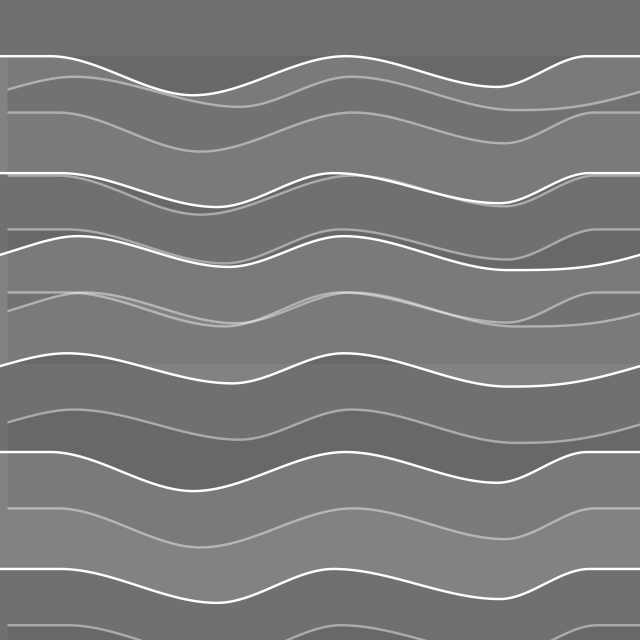
A WebGL 1 fragment shader for this pattern:

```glsl
precision highp float;
uniform vec2 u_resolution;

#define PERIOD 0.6185
#define HALF_LINE 0.0019
#define DARK_BAND 0.439
#define LIGHT_BAND 0.510
#define SHADE 0.032
#define GHOST_ALPHA 0.43
#define WHITE 0.995
#define GHOST_LEFT 0.0117
#define GHOST_TOP 0.0875
#define GHOST_BOTTOM 0.569

// Climb from the last trough to the closing crest
float climb(float x, float trough, float crest, float ease) {
  float t = clamp((x - trough) / (crest - trough), 0.0, 1.0);
  return smoothstep(0.0, 1.0, pow(t, ease));
}

// Depth below the crest line; knots hold crest, trough, crest, trough
float wave(float x, vec4 knots, float lastCrest, vec2 dip, float ease) {
  float first = smoothstep(knots.x, knots.y, x) - smoothstep(knots.y, knots.z, x);
  float second = smoothstep(knots.z, knots.w, x) - climb(x, knots.w, lastCrest, ease);
  float wrapped = 1.0 - climb(x + 1.0, knots.w, lastCrest, ease);
  return dip.x * first + dip.y * (second + wrapped);
}

// Four band edges, measured downward from the top
float edgeHeight(int i, float x) {
  if (i == 0) return 0.0878 + wave(x, vec4(0.078, 0.302, 0.540, 0.777), 0.918, vec2(0.061, 0.048), 1.0);
  if (i == 1) return 0.2705 + wave(x, vec4(0.094, 0.339, 0.521, 0.781), 0.921, vec2(0.053, 0.047), 1.0);
  if (i == 2) return 0.3690 + wave(x, vec4(0.121, 0.357, 0.537, 0.794), 1.121, vec2(0.048, 0.053), 1.65);
  return 0.5520 + wave(x, vec4(0.104, 0.363, 0.537, 0.794), 1.104, vec2(0.047, 0.052), 1.35);
}

// x: coverage of the alternating bands, y: coverage of their outlines
vec2 waveLayer(vec2 p, float pixel) {
  const float slopeStep = 0.002;
  float band = 0.0;
  float line = 0.0;
  float direction = 1.0;
  for (int i = 0; i < 4; i++) {
    float height = edgeHeight(i, p.x);
    float slope = (edgeHeight(i, p.x + slopeStep) - height) / slopeStep;
    float stretch = inversesqrt(1.0 + slope * slope);
    for (int tile = -1; tile <= 1; tile++) {
      float d = (p.y - height - float(tile) * PERIOD) * stretch;
      band += direction * clamp(0.5 + d / pixel, 0.0, 1.0);
      line = max(line, clamp(0.5 + (HALF_LINE - abs(d)) / pixel, 0.0, 1.0));
    }
    direction = -direction;
  }
  // The topmost tile opens inside a dark band
  return vec2(clamp(band, 0.0, 1.0), line);
}

float after(float edge, float v, float pixel) {
  return clamp(0.5 + (v - edge) / pixel, 0.0, 1.0);
}

void main() {
  vec2 p = gl_FragCoord.xy / u_resolution;
  p.y = 1.0 - p.y;
  float pixel = 1.0 / min(u_resolution.x, u_resolution.y);

  // Each layer stops before its next, unused edge
  vec2 front = waveLayer(vec2(p.x, min(p.y, 0.98)), pixel);
  vec2 ghostNear = waveLayer(p - vec2(GHOST_LEFT, 0.088), pixel);
  vec2 ghostFar = waveLayer(vec2(p.x, min(p.y, 0.549)) - vec2(GHOST_LEFT, 0.1865), pixel);

  // Shifted layers live in clipped rectangles
  float nearClip = after(GHOST_LEFT, p.x, pixel) * after(GHOST_TOP, p.y, pixel);
  float farClip = nearClip * (1.0 - after(GHOST_BOTTOM, p.y, pixel));

  // Bands, then translucent outlines, then white outlines
  float tone = mix(DARK_BAND, LIGHT_BAND, front.x);
  tone -= SHADE * (nearClip * (1.0 - ghostNear.x) + farClip * (1.0 - ghostFar.x));
  tone = mix(tone, WHITE, GHOST_ALPHA * nearClip * ghostNear.y);
  tone = mix(tone, WHITE, GHOST_ALPHA * farClip * ghostFar.y);
  tone = mix(tone, WHITE, front.y);
  gl_FragColor = vec4(vec3(tone), 1.0);
}
```
